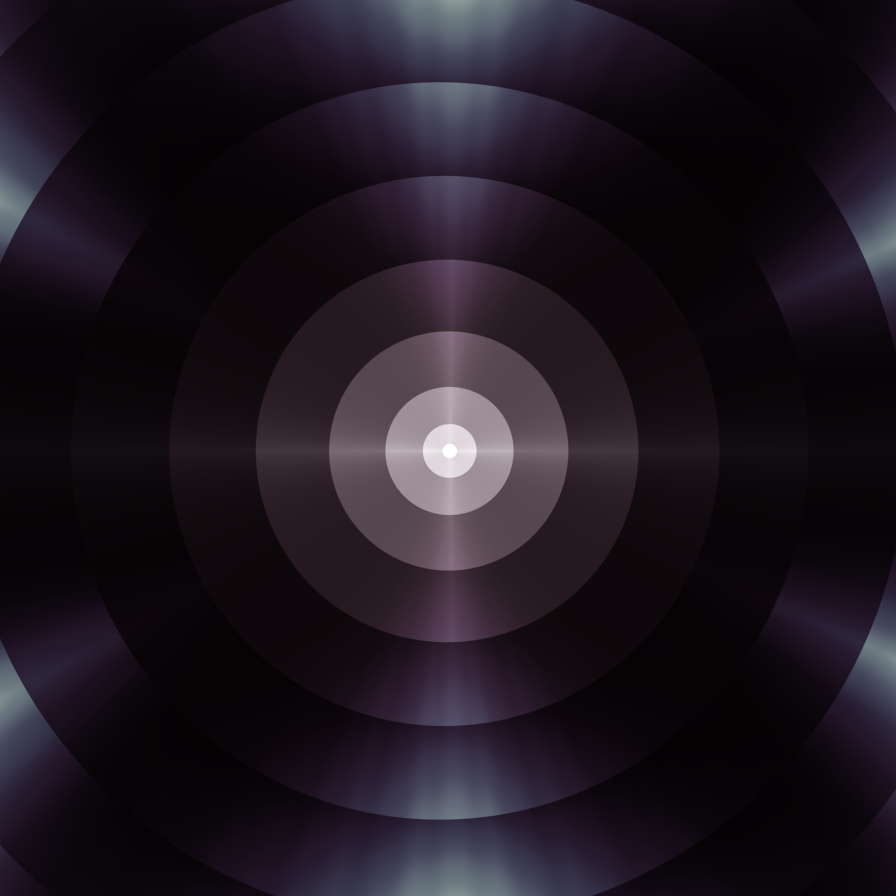
A WebGL 2 fragment shader for this background:

```glsl
#version 300 es
precision highp float;
// Dark concentric discs with a white core and soft angular beams of light.

uniform vec2 u_resolution;
out vec4 fragColor;

const float HALF_PI = 1.5707963;
const int RINGS = 10;
const float RADII[RINGS] = float[RINGS](
    0.008, 0.030, 0.0715, 0.1335, 0.2135, 0.307, 0.4115, 0.527, 0.647, 0.78);

const vec3 INK = vec3(0.014, 0.005, 0.012);
const vec3 PLUM = vec3(0.125, 0.075, 0.145);
const vec3 SLATE = vec3(0.23, 0.23, 0.32);
const vec3 STEEL = vec3(0.38, 0.43, 0.47);
const vec3 MIST = vec3(0.63, 0.70, 0.66);

// Colour of a beam from its faint edge to its bright heart.
vec3 beamColor(float light) {
    vec3 color = mix(INK, PLUM, smoothstep(0.0, 0.14, light));
    color = mix(color, SLATE, smoothstep(0.10, 0.30, light));
    color = mix(color, STEEL, smoothstep(0.26, 0.46, light));
    return mix(color, MIST, smoothstep(0.42, 0.68, light));
}

// Peaked falloff around a beam axis.
float lobe(float offset, float width) {
    return exp(-pow(abs(offset) / width, 1.3));
}

// Fine radial streaks.
float streaks(float angle) {
    return 1.0 + 0.05 * sin(angle * 31.0) + 0.03 * sin(angle * 73.0 + 1.0);
}

// Light of one ring between its inner and outer radius.
vec3 ringColor(vec2 p, float inner, float outer) {
    float r = length(p);
    float across = clamp((r - inner) / (outer - inner), 0.0, 1.0);
    vec2 folded = abs(p - vec2(0.014 * abs(p.y), 0.0));
    float angle = atan(folded.y, folded.x + 1e-5);
    float fromVertical = HALF_PI - angle;

    // Vertical and slanted beams grow with the size of the ring.
    float vertical = 1.75 * pow(outer, 1.45) * mix(0.3, 1.0, across);
    float sideAngle = 0.47 - 0.035 * p.x / max(r, 0.001);
    float side = 9.0 * pow(outer, 6.0) * mix(0.7, 1.0, across);
    float light = vertical * lobe(fromVertical, 0.29)
                + side * lobe(angle - sideAngle, 0.13);
    vec3 color = beamColor(light * streaks(angle));

    // Core glow is steady in each ring and strongest along the axes.
    float axis = exp(-angle / 0.25) + exp(-fromVertical / 0.25);
    float depth = pow(outer / 0.125, 1.25) * (1.15 - 0.32 * axis);
    color += 1.03 * exp(-depth * vec3(0.95, 1.10, 1.03));
    color += vec3(0.028, 0.031, 0.034) * exp(-angle / 0.13);
    return color;
}

void main() {
    float size = min(u_resolution.x, u_resolution.y);
    vec2 p = (gl_FragCoord.xy - 0.5 * u_resolution) / size - vec2(0.002, -0.0033);
    float edge = 0.8 / size;

    // Stack the discs from the largest to the smallest.
    vec3 color = INK;
    for (int i = RINGS - 1; i >= 0; i--) {
        float outer = RADII[i];
        float inner = i > 0 ? RADII[i - 1] : 0.0;
        vec2 center = vec2(-0.0654 * outer * outer, 0.0);
        float cover = 1.0 - smoothstep(-edge, edge, length(p - center) - outer);
        color = mix(color, ringColor(p, inner, outer), cover);
    }
    fragColor = vec4(clamp(color, 0.0, 1.0), 1.0);
}
```
